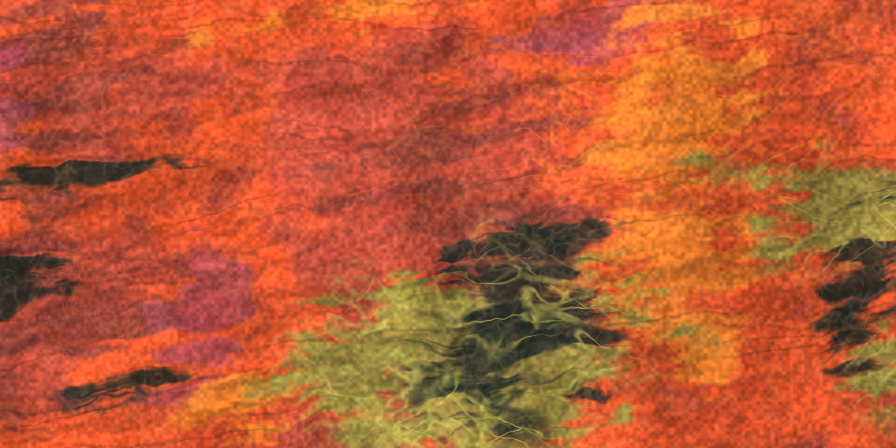
Reproduce this texture procedurally as a Shadertoy shader.

```glsl
#define VERMILION vec3(0.90, 0.33, 0.17)
#define CRIMSON vec3(0.77, 0.30, 0.23)
#define MAROON vec3(0.55, 0.25, 0.22)
#define AMBER vec3(0.95, 0.52, 0.17)
#define MAGENTA vec3(0.68, 0.29, 0.35)
#define MOSS vec3(0.56, 0.55, 0.25)
#define TEAL vec3(0.14, 0.18, 0.16)
#define PALE_WOOL vec3(0.95, 0.64, 0.46)
#define RAGGEDNESS 1.7
#define GRAIN 0.30
#define FOLD_DEPTH 0.26

float hash(vec2 cell) {
    vec3 h = fract(vec3(cell.xyx) * 0.1031);
    h += dot(h, h.yzx + 33.33);
    return fract((h.x + h.y) * h.z);
}

float noise(vec2 p) {
    vec2 i = floor(p), f = fract(p);
    f = f * f * (3.0 - 2.0 * f);
    vec2 e = vec2(0.0, 1.0);
    return mix(mix(hash(i), hash(i + e.yx), f.x),
               mix(hash(i + e.xy), hash(i + e.yy), f.x), f.y);
}

float fbm(vec2 p) {
    float sum = 0.0, amp = 0.533;
    for (int i = 0; i < 4; i++) {
        sum += amp * noise(p);
        p = mat2(1.6, 0.3, -0.3, 1.6) * p * 1.25 + 11.3;
        amp *= 0.5;
    }
    return sum;
}

vec2 turn(vec2 p, float angle) {
    float c = cos(angle), s = sin(angle);
    return vec2(c * p.x + s * p.y, c * p.y - s * p.x);
}

// Soft dyed area, leaning slightly up to the right
float stain(vec2 p, vec2 centre, vec2 radius) {
    vec2 d = p - centre;
    d.y -= 0.16 * d.x;
    d /= radius;
    return exp(-dot(d, d));
}

float cover(float mask, float rag) {
    return smoothstep(0.3, 0.72, mask + rag * smoothstep(0.02, 0.3, mask));
}

// Thin wandering threads: contour lines of stretched noise
float threads(vec2 p, vec2 scale, float width, float spread) {
    float best = 0.0;
    for (int i = 0; i < 3; i++) {
        float k = float(i);
        vec2 t = turn(p, 0.12 + spread * (k - 1.0)) * scale + 23.7 * k;
        float line = abs(noise(t) - 0.5) * 2.0;
        float gaps = smoothstep(0.35, 0.65, noise(t * 0.45 + 7.1));
        best = max(best, gaps * (1.0 - smoothstep(0.0, width, line)));
    }
    return best;
}

void mainImage(out vec4 fragColor, in vec2 fragCoord) {
    vec2 p = fragCoord / iResolution.y;
    p.x *= 2.0 * iResolution.y / iResolution.x;

    // Wandering coordinates and ragged edges
    vec2 q = p + 0.2 * (vec2(fbm(p * 3.0), fbm(p * 3.0 + 17.0)) - 0.5);
    vec2 curl = p + 0.045 * (vec2(fbm(p * 11.0), fbm(p * 11.0 + 31.0)) - 0.5);
    float streak = fbm(turn(curl, 0.13) * vec2(5.0, 27.0)) - 0.5;
    float mottle = fbm(p * 10.0 + 5.0) - 0.5;
    float rag = RAGGEDNESS * (streak + 0.6 * mottle);

    // Dye masks
    float amber = stain(q, vec2(1.55, 0.76), vec2(0.15, 0.24))
                + 0.6 * stain(q, vec2(1.50, 0.36), vec2(0.17, 0.30))
                + 0.8 * stain(q, vec2(0.75, 0.99), vec2(0.42, 0.06))
                + 0.5 * stain(q, vec2(0.60, 0.07), vec2(0.18, 0.14));
    float maroon = 0.65 * stain(q, vec2(1.08, 0.68), vec2(0.34, 0.24))
                 + 0.6 * stain(q, vec2(0.15, 0.85), vec2(0.32, 0.18))
                 + 0.6 * stain(q, vec2(0.12, 0.30), vec2(0.26, 0.28))
                 + 0.7 * stain(q, vec2(1.22, 0.47), vec2(0.19, 0.08));
    float magenta = 0.8 * stain(q, vec2(0.43, 0.28), vec2(0.13, 0.20))
                  + 0.8 * stain(q, vec2(1.38, 0.94), vec2(0.24, 0.10))
                  + 0.8 * stain(q, vec2(0.02, 0.77), vec2(0.10, 0.13));
    float moss = 1.05 * stain(q, vec2(1.07, 0.20), vec2(0.37, 0.20))
               + stain(q, vec2(1.90, 0.51), vec2(0.17, 0.12))
               + 0.8 * stain(q, vec2(1.63, 0.62), vec2(0.12, 0.04))
               + 0.8 * stain(q, vec2(1.98, 0.12), vec2(0.09, 0.13));
    float teal = 0.72 * stain(q, vec2(1.17, 0.21), vec2(0.26, 0.17))
               + 0.95 * stain(q, vec2(0.23, 0.65), vec2(0.25, 0.032))
               + 0.85 * stain(q, vec2(0.02, 0.40), vec2(0.12, 0.08))
               + 0.62 * stain(q, vec2(0.27, 0.10), vec2(0.16, 0.05))
               + 0.65 * stain(q, vec2(1.24, 0.45), vec2(0.17, 0.07))
               + 0.72 * stain(q, vec2(1.97, 0.36), vec2(0.12, 0.20));

    // Warm ground, then dyes from light to dark
    float warmth = fbm(q * vec2(2.4, 3.4) + 4.0) + 0.5 * mottle + 0.3 * amber - 0.2 * maroon;
    vec3 col = mix(CRIMSON, VERMILION, smoothstep(0.36, 0.58, warmth));
    col = mix(col, MAROON, 0.8 * cover(maroon, rag));
    col = mix(col, MAGENTA, 0.75 * cover(magenta, rag));
    col = mix(col, AMBER, 0.85 * cover(amber, rag));
    col = mix(col, MOSS, 0.9 * cover(moss, rag));
    col = mix(col, TEAL, 0.88 * cover(teal, -1.3 * rag));

    // Loose strands and horizontal creases
    float dark = threads(curl, vec2(6.0, 32.0), 0.22, 0.22);
    float light = threads(curl + 3.0, vec2(11.0, 36.0), 0.22, 0.6);
    float crease = threads(curl + 8.0, vec2(3.5, 30.0), 0.35, 0.1);
    col *= 1.0 - 0.17 * crease;
    col = mix(col, TEAL, 0.7 * dark * smoothstep(0.08, 0.5, teal));
    col = mix(col, MOSS * 1.25, 0.6 * light * smoothstep(0.1, 0.6, moss));
    float golden = stain(p, vec2(1.45, 0.76), vec2(0.50, 0.22));
    col = mix(col, AMBER, 0.5 * light * golden);

    // Felt fuzz, relief and hanging folds
    float fuzz = threads(curl + 5.0, vec2(34.0, 62.0), 0.4, 1.05);
    col = mix(col, PALE_WOOL, 0.13 * fuzz);
    float relief = noise(curl * 62.0) - noise(curl * 62.0 + vec2(0.5, -0.5));
    float grain = noise(p * 120.0) - 0.5 + 0.5 * relief;
    float fold = noise(vec2(q.x * 9.0, p.y * 1.6)) - 0.5;
    col *= 1.0 + GRAIN * grain + FOLD_DEPTH * fold + 0.35 * mottle;

    fragColor = vec4(clamp(col, 0.0, 1.0), 1.0);
}
```
